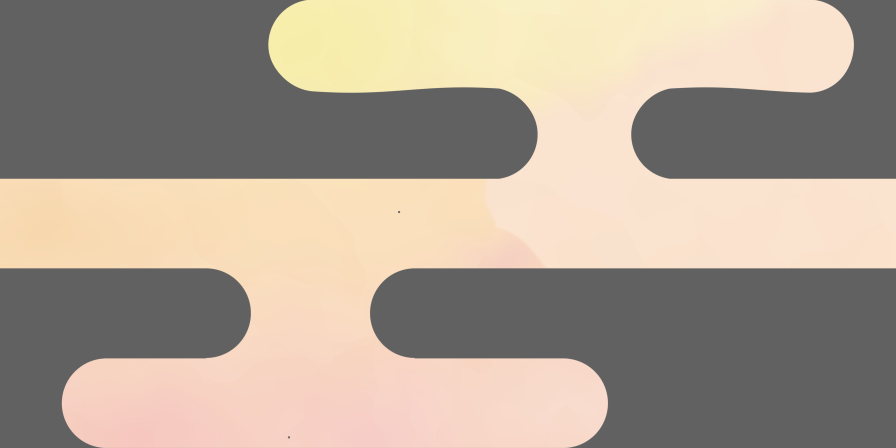
A WebGL 2 fragment shader for this background:

```glsl
#version 300 es
precision highp float;
// Pastel watercolour cloud bands, joined by rounded necks, on flat grey.
uniform vec2 u_resolution;
out vec4 outColor;

vec2 hash2(vec2 p) {
  return fract(sin(vec2(dot(p, vec2(127.1, 311.7)), dot(p, vec2(269.5, 183.3)))) * 4375.85);
}

// Horizontal bar with round ends, from x = a to x = b.
float capsule(vec2 p, float a, float b, float y, float r) {
  return length(vec2(p.x - clamp(p.x, a + r, b - r), p.y - y)) - r;
}

// Neck between two bars: a box cut by a round notch on either side.
float neck(vec2 p, float a, float b, float y) {
  vec2 q = abs(p - vec2(0.5 * (a + b), y)) - vec2(0.5 * (b - a) + 0.1, 0.15);
  float notches = min(capsule(p, -2.0, a, y, 0.1), capsule(p, b, 4.0, y, 0.1));
  return max(max(q.x, q.y), -notches);
}

float clouds(vec2 p) {
  // Gentle swell along the underside of the top bar.
  float swell = 0.006 * cos(12.5 * (abs(p.x - 1.305) - 0.27));
  p.y -= swell * smoothstep(0.1, 0.02, abs(p.y - 0.8));
  float d = capsule(p, 0.599, 1.906, 0.9, 0.101);
  d = min(d, abs(p.y - 0.501) - 0.1);
  d = min(d, capsule(p, 0.138, 1.357, 0.1, 0.1));
  d = min(d, neck(p, 1.2, 1.409, 0.7));
  return min(d, neck(p, 0.56, 0.826, 0.301));
}

// Cellular noise: x is the tone of the nearest cell, y the distance to its seed.
vec2 cells(vec2 p) {
  vec2 best = vec2(0.0, 9.0);
  for (int j = -1; j <= 1; j++)
    for (int i = -1; i <= 1; i++) {
      vec2 id = floor(p) + vec2(i, j);
      float d = length(id + hash2(id) - p);
      if (d < best.y) best = vec2(hash2(id + 17.0).x, d);
    }
  return best;
}

vec3 wash(vec3 base, vec3 tint, vec2 p, vec2 centre, vec2 size) {
  vec2 q = (p - centre) / size;
  return mix(base, tint, exp(-dot(q, q)));
}

vec3 watercolour(vec2 p) {
  // Layered sines make the borders of the paint uneven.
  vec2 w = p + 0.012 * sin(p.yx * 23.0 + vec2(0.0, 2.0)) + 0.006 * sin(p.yx * 57.0 + p * 19.0);
  vec3 col = mix(vec3(0.97, 0.83, 0.765), vec3(0.98, 0.877, 0.735), smoothstep(0.1, 0.5, w.y));
  col = mix(col, vec3(0.98, 0.935, 0.765), smoothstep(0.6, 0.9, w.y));
  // Yellow and cream above.
  col = wash(col, vec3(0.965, 0.925, 0.66), w, vec2(0.68, 0.9), vec2(0.3, 0.2));
  col = wash(col, vec3(0.98, 0.925, 0.83), w, vec2(1.9, 0.9), vec2(0.45, 0.2));
  // Orange at the left, pink below.
  col = wash(col, vec3(0.97, 0.85, 0.69), w, vec2(0.1, 0.48), vec2(0.3, 0.13));
  col = wash(col, vec3(0.965, 0.785, 0.755), w, vec2(0.34, 0.02), vec2(0.2, 0.1));
  col = wash(col, vec3(0.97, 0.81, 0.79), w, vec2(0.85, 0.03), vec2(0.18, 0.1));
  col = wash(col, vec3(0.97, 0.855, 0.795), w, vec2(1.3, 0.1), vec2(0.3, 0.13));
  col = wash(col, vec3(0.965, 0.82, 0.765), w, vec2(1.13, 0.41), vec2(0.11, 0.07));
  // Peach at the right, with a crisp border beside the middle band.
  float side = w.x - 1.09 - 1.3 * max(0.0, 0.5 - w.y);
  float slope = 0.75 + 0.45 * (w.x - 1.2) - w.y;
  float peach = smoothstep(-0.006, 0.008, side) * smoothstep(-0.06, 0.06, slope) * step(0.3, p.y);
  col = mix(col, vec3(0.98, 0.89, 0.81), peach);
  // Faint dried patches.
  float tone = cells(w * 5.0).x + 0.5 * cells(w * 11.0 + 4.0).x - 0.75;
  return col + tone * vec3(0.004, 0.012, 0.018);
}

void main() {
  vec2 p = gl_FragCoord.xy / u_resolution.y;
  float px = 1.0 / u_resolution.y;
  vec3 paint = watercolour(p);
  // A few tiny dark flecks.
  vec2 fleck = cells(p * 6.0 + 31.0);
  paint = mix(paint, vec3(0.45, 0.42, 0.38), step(0.93, fleck.x) * smoothstep(0.022, 0.008, fleck.y));
  float cover = smoothstep(0.7 * px, -0.7 * px, clouds(p));
  outColor = vec4(mix(vec3(0.38), paint, cover), 1.0);
}
```
